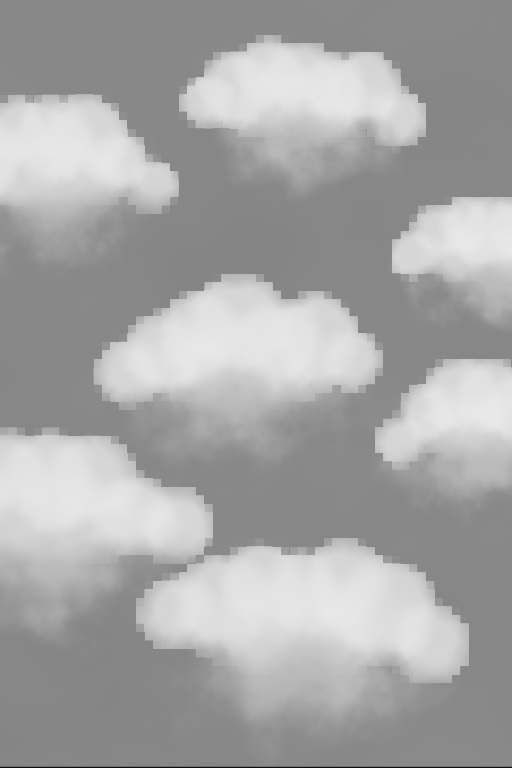
A Shadertoy shader for this pattern:

```glsl
// Pale grey pixel-edged cumulus clouds with misty undersides on a flat grey sky.
#define CELLS 60.0        // outline cells across the canvas
#define CLOUDS 7
#define LOBES 7
#define SKY 0.53
#define RIM_TONE 0.71
#define CORE_TONE 0.915
#define HAZE_TONE 0.80
#define HAZE_AMOUNT 0.75
#define LOBE_COVER 0.62
#define SEED 3.0

float hash(vec2 p) {
    vec3 q = fract(vec3(p.xyx) * 0.1031);
    q += dot(q, q.yzx + 33.33);
    return fract((q.x + q.y) * q.z);
}

float noise(vec2 p) {
    vec2 i = floor(p), f = fract(p);
    f = f * f * (3.0 - 2.0 * f);
    return mix(mix(hash(i), hash(i + vec2(1, 0)), f.x),
               mix(hash(i + vec2(0, 1)), hash(i + vec2(1, 1)), f.x), f.y);
}

float fbm(vec2 p) {
    float sum = 0.0, amp = 0.533;
    for (int i = 0; i < 4; i++) {
        sum += amp * noise(p);
        p = mat2(1.6, 1.2, -1.2, 1.6) * p + 7.3;
        amp *= 0.5;
    }
    return sum;
}

// Cloud centre (xy) and half width (z): a staggered column, large and small.
vec3 cloudPlace(int i) {
    float d = float(i) - 3.0;
    float sway = 1.1547 * sin(2.0944 * abs(d));
    return vec3(-0.03 + 0.04 * abs(d) + 0.45 * sway,
                0.07 - 0.168 * d + 0.04 * abs(sway),
                0.285 + 0.014 * d - 0.07 * max(sway, 0.0));
}

// Lobe centre (xy) and radius (z) in cloud units.
vec3 lobePlace(int i, int k) {
    float t = 2.0 * float(k) / float(LOBES - 1) - 1.0;
    float arch = 1.0 - t * t;
    vec2 id = vec2(float(i) * 11.0 + SEED, float(k) * 5.0 + 2.0);
    return vec3(0.76 * t,
                -0.14 + 0.25 * arch + 0.22 * (hash(id) - 0.5),
                0.19 + 0.09 * arch + 0.08 * hash(id + 31.0));
}

float bodyDistance(vec2 u) {
    return (length((u - vec2(0.0, -0.12)) / vec2(0.74, 0.30)) - 1.0) * 0.30;
}

float drawCloud(float tone, vec2 p, vec2 snapped, int i) {
    vec3 place = cloudPlace(i);
    vec2 u = (p - place.xy) / place.z;
    vec2 uCell = (snapped - place.xy) / place.z;
    if (abs(u.x) > 1.4 || abs(u.y + 0.2) > 1.2) return tone;

    float n = fbm(u * 3.5 + float(i) * 17.0);
    float n2 = fbm(u * 4.0 + float(i) * 9.0 + 50.0);
    vec2 billow = u + 0.16 * (vec2(n, n2) - 0.5);

    // Mist trailing below the body
    float mist = 1.0 - length((u - vec2(0.06 * sin(float(i)), -0.30)) / vec2(0.95, 0.62));
    tone = mix(tone, HAZE_TONE, HAZE_AMOUNT * smoothstep(0.0, 0.9, mist + 0.7 * (n2 - 0.5)));

    // Stepped outline and overlapping soft lobes
    float outline = bodyDistance(uCell);
    float gap = 1.0 - 0.55 * smoothstep(-0.05, 0.16, -bodyDistance(billow));
    for (int k = 0; k < LOBES; k++) {
        vec3 lobe = lobePlace(i, k);
        outline = min(outline, length(uCell - lobe.xy) - lobe.z);
        float depth = lobe.z - length(billow - lobe.xy);
        gap *= 1.0 - LOBE_COVER * smoothstep(-0.04, 0.11, depth);
    }
    float mask = 1.0 - smoothstep(-0.25, 0.25, outline * place.z * CELLS);

    // Base dissolves in the middle, side lobes stay crisp
    float fade = smoothstep(-0.52, -0.10, u.y + 0.28 * (n - 0.5) + 0.22 * abs(u.x));
    float shade = mix(RIM_TONE, CORE_TONE, 1.0 - gap) + 0.03 * (n2 - 0.5);
    return mix(tone, shade, mask * fade);
}

void mainImage(out vec4 fragColor, in vec2 fragCoord) {
    vec2 p = (fragCoord - 0.5 * iResolution.xy) / iResolution.x;

    // Snap to cell centres, blending over one screen pixel at the borders
    vec2 q = p * CELLS;
    float blend = CELLS / iResolution.x;
    vec2 snapped = (floor(q) + 0.5 + smoothstep(1.0 - blend, 1.0, fract(q))) / CELLS;

    float tone = SKY + 0.035 * (fbm(p * vec2(3.0, 4.0) + 20.0) - 0.5);
    for (int i = 0; i < CLOUDS; i++) tone = drawCloud(tone, p, snapped, i);

    // Thin dark line along the lower border
    float line = 0.0025 * iResolution.x;
    tone *= mix(0.1, 1.0, smoothstep(line - 0.5, line + 0.5, fragCoord.y));
    fragColor = vec4(vec3(tone), 1.0);
}
```
